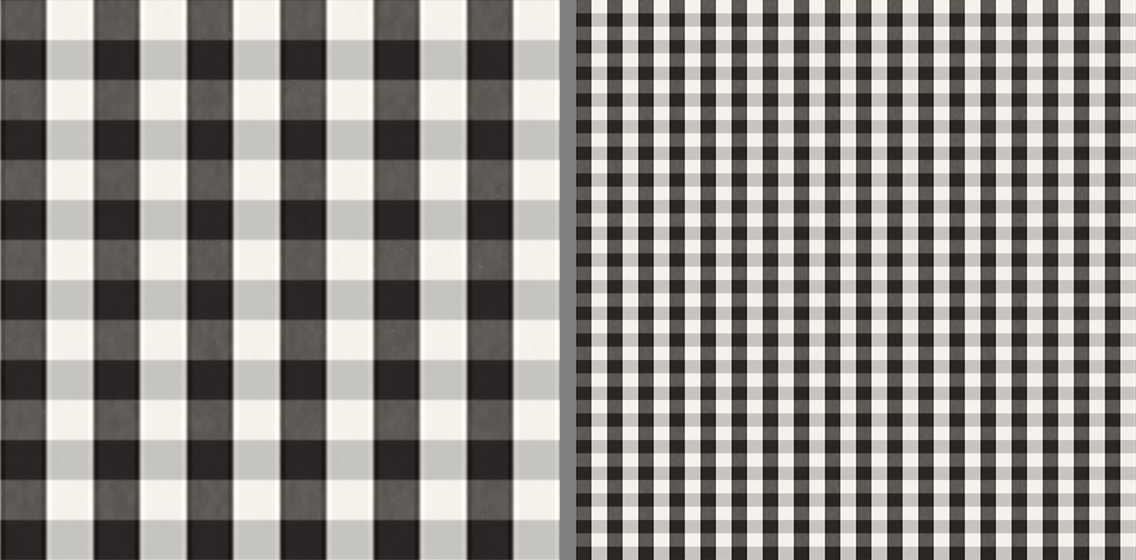
Left: one tile. Right: repeated 3 by 3.
Give the GLSL for this pattern, as a WebGL 1 fragment shader.

```glsl
precision highp float;
// Woven gingham check: dark vertical and horizontal bands on cream, with faint mottling.

uniform vec2 u_resolution;

const vec2 REPEATS = vec2(6.0, 7.0);        // checks across and down
const vec2 BAND_WIDTH = vec2(0.497, 0.497); // dark share of each repeat
const vec2 EDGE_SOFTNESS = vec2(0.0036, 0.0026);
const float RIM_OFFSET = 0.0062;            // distance of the rim from a column edge
const float RIM_WIDTH = 0.0032;
const float RIM_LIGHT = 0.045;
const float RIM_DARK = 0.065;
const float MOTTLE = 0.012;
const float GREY_MOTTLE = 0.045;            // extra wear where only the column is dark
const float SPECK = 0.07;

const vec3 CREAM = vec3(0.957, 0.950, 0.918);
const vec3 PALE_GREY = vec3(0.775, 0.768, 0.752);
const vec3 DARK_GREY = vec3(0.362, 0.352, 0.335);
const vec3 BLACK = vec3(0.168, 0.148, 0.145);

float hash(vec2 p) {
  return fract(sin(dot(p, vec2(127.1, 311.7))) * 43758.5453);
}

// Value noise that wraps after a whole number of cells.
float wrappedNoise(vec2 uv, vec2 cells) {
  vec2 p = uv * cells;
  vec2 i = floor(p);
  vec2 f = p - i;
  f = f * f * (3.0 - 2.0 * f);
  vec2 a = mod(i, cells);
  vec2 b = mod(i + 1.0, cells);
  return mix(mix(hash(a), hash(vec2(b.x, a.y)), f.x),
             mix(hash(vec2(a.x, b.y)), hash(b), f.x), f.y);
}

// Signed distance to the band edges, positive inside the dark bands.
vec2 bandDistance(vec2 uv) {
  vec2 fromCentre = abs(fract(uv * REPEATS + 0.25) - 0.5);
  return (0.5 * BAND_WIDTH - fromCentre) / REPEATS;
}

float rim(float d) {
  float t = (d - RIM_OFFSET) / RIM_WIDTH;
  return exp(-t * t);
}

void main() {
  vec2 uv = gl_FragCoord.xy / u_resolution;
  vec2 d = bandDistance(uv);
  vec2 soft = max(EDGE_SOFTNESS, 0.7 / u_resolution);
  vec2 band = smoothstep(-soft, soft, d);

  // Four cell colours from the crossing of the two band directions.
  vec3 color = mix(mix(CREAM, PALE_GREY, band.y),
                   mix(DARK_GREY, BLACK, band.y), band.x);

  // Crisp rims along the column edges.
  color += RIM_LIGHT * rim(-d.x) - RIM_DARK * rim(d.x);

  // Soft cloth mottling and sparse specks, strongest in the dark grey cells.
  float grey = band.x * (1.0 - band.y);
  float cloth = 0.6 * wrappedNoise(uv, vec2(90.0, 45.0))
              + 0.4 * wrappedNoise(uv, vec2(170.0, 130.0)) - 0.5;
  float speck = smoothstep(0.86, 1.0, wrappedNoise(uv + 0.37, vec2(150.0)))
              * smoothstep(0.45, 0.8, wrappedNoise(uv, vec2(14.0)));
  color += cloth * (MOTTLE + GREY_MOTTLE * grey) + SPECK * speck * grey;

  gl_FragColor = vec4(clamp(color, 0.0, 1.0), 1.0);
}
```
